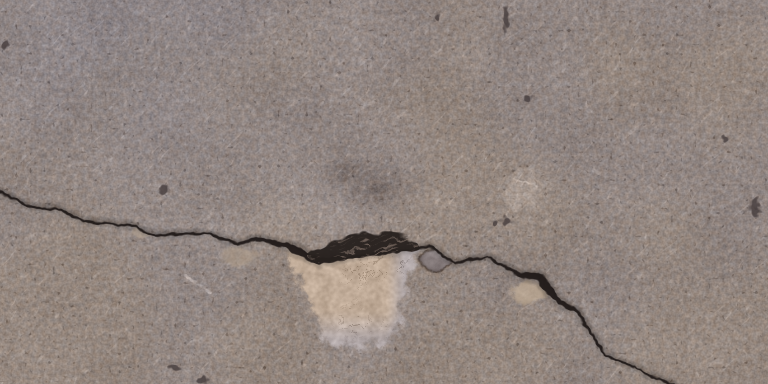
A Shadertoy shader for this texture:

```glsl
const vec2 crackPath[22] = vec2[](
    vec2(-.02, .51), vec2(.078, .461), vec2(.148, .456), vec2(.221, .424),
    vec2(.35, .411), vec2(.404, .387), vec2(.534, .394), vec2(.62, .364),
    vec2(.664, .378), vec2(.742, .362), vec2(.833, .318), vec2(.911, .331),
    vec2(1.068, .349), vec2(1.12, .359), vec2(1.185, .315), vec2(1.268, .331),
    vec2(1.341, .289), vec2(1.406, .276), vec2(1.458, .214), vec2(1.505, .188),
    vec2(1.575, .077), vec2(1.79, -.02));

// Centre and radii of each dark fleck
const vec4 flecks[11] = vec4[](
    vec4(1.318, .95, .009, .034), vec4(1.375, .745, .013, .012),
    vec4(1.14, .958, .007, .012), vec4(1.888, .64, .009, .009),
    vec4(1.966, .458, .015, .028), vec4(.427, .505, .014, .015),
    vec4(1.318, .426, .013, .012), vec4(1.29, .42, .007, .008),
    vec4(.456, .042, .018, .008), vec4(.529, .01, .016, .012),
    vec4(.013, .883, .012, .012));

vec2 hashGradient(vec2 cell) {
    vec3 h = fract(cell.xyx * vec3(.1031, .103, .0973));
    h += dot(h, h.yzx + 33.33);
    float angle = 6.2832 * fract((h.x + h.y) * h.z);
    return vec2(cos(angle), sin(angle));
}

float noise(vec2 p) {
    vec2 i = floor(p), f = fract(p);
    vec2 u = f * f * f * (f * (f * 6. - 15.) + 10.);
    vec2 e = vec2(0, 1);
    float low = mix(dot(hashGradient(i), f), dot(hashGradient(i + e.yx), f - e.yx), u.x);
    float high = mix(dot(hashGradient(i + e), f - e), dot(hashGradient(i + 1.), f - 1.), u.x);
    return mix(low, high, u.y);
}

float fbm(vec2 p) {
    float sum = 0., amp = 1.;
    for (int i = 0; i < 5; i++) {
        sum += amp * noise(p);
        p = mat2(1.6, 1.2, -1.2, 1.6) * p + 7.3;
        amp *= .55;
    }
    return sum;
}

float bump(float x, float centre, float width) {
    float d = (x - centre) / width;
    return exp(-d * d);
}

float blob(vec2 p, vec2 centre, vec2 radius) {
    return length((p - centre) / radius);
}

float segment(vec2 p, vec2 a, vec2 b) {
    vec2 d = b - a;
    return length(p - a - d * clamp(dot(p - a, d) / dot(d, d), 0., 1.));
}

// Distance to the crack and height of its line at this x
vec2 crack(vec2 p) {
    float dist = 9., height = -1.;
    for (int i = 0; i < 21; i++) {
        vec2 a = crackPath[i], b = crackPath[i + 1];
        dist = min(dist, segment(p, a, b));
        if (p.x >= a.x && p.x < b.x) height = mix(a.y, b.y, (p.x - a.x) / (b.x - a.x));
    }
    return vec2(dist, height);
}

vec3 concrete(vec2 p) {
    vec3 col = vec3(.565, .522, .508) + .035 * fbm(p * 5.);
    // Lilac upper left, warm lower right
    col += vec3(-.012, 0, .022) * smoothstep(.9, .1, blob(p, vec2(.35, .9), vec2(.7, .5)));
    col += vec3(.012, .002, -.018) * smoothstep(-.2, .4, noise(p * 3. + 4.) + .3 - .5 * p.y);
    col += .03 * bump(p.x, .75, .4) * bump(p.y, .43, .09);
    // Grain, short fibres and pits
    col += .055 * noise(p * 48.) + .075 * noise(p * 105.) + .06 * noise(p * 190.);
    col += vec3(.025, 0, -.025) * noise(p * 75. + 9.);
    float fibre = noise(mat2(.8, .6, -.6, .8) * p * vec2(90, 35) + 2. * noise(p * 12.));
    col += .06 * smoothstep(.25, .55, fibre);
    col -= .13 * smoothstep(.32, .6, noise(p * 82. + 31.));
    return col;
}

void mainImage(out vec4 fragColor, in vec2 fragCoord) {
    vec2 p = fragCoord / iResolution.y;
    p.x *= 2. * iResolution.y / iResolution.x;
    float px = 1. / iResolution.y;
    float rough = fbm(p * 22.);
    vec3 col = concrete(p);

    // Soft stains above the cavity
    float stain = bump(p.x, .97, .09) * bump(p.y, .51, .045) + .8 * bump(p.x, .89, .035) * bump(p.y, .55, .025);
    col -= .1 * stain * (.8 + rough);

    vec2 q = p + .006 * vec2(noise(p * 30.), noise(p * 34. + 5.)) + .003 * noise(p * 80.);
    vec2 line = crack(q);
    float below = smoothstep(.004, -.004, q.y - line.y);

    // Broken pale patch below the cavity
    float rise = clamp((p.y - .1) / .24, 0., 1.);
    float left = mix(.85, .74, rise), right = mix(1.03, 1.09, rise);
    float inside = min(min(p.x - left, right - p.x), p.y - .095) + .03 * rough;
    float patchMask = smoothstep(-.006, .018, inside) * below;
    vec3 pale = mix(vec3(.77, .685, .605), vec3(.7, .665, .67),
        clamp(smoothstep(.2, .1, p.y) + smoothstep(1., 1.06, p.x), 0., 1.));
    pale += .09 * rough + .07 * noise(p * 90.);
    pale -= .18 * smoothstep(.06, .0, abs(noise(p * vec2(14, 18) + rough))) * smoothstep(0., .4, noise(p * 8. + 2.));
    col = mix(col, pale, patchMask * .92);

    // Smaller chips along the lower lip
    float chips = smoothstep(1.15, .6, blob(p, vec2(.62, .33), vec2(.045, .03)) + .5 * rough) * .6;
    chips += smoothstep(1.15, .7, blob(p, vec2(1.375, .238), vec2(.05, .03)) + .5 * rough);
    chips += smoothstep(1.1, .7, blob(p, vec2(.37, .394), vec2(.03, .015)) + .4 * rough) * .6;
    col = mix(col, vec3(.72, .645, .565) + .1 * rough, clamp(chips, 0., 1.) * below * .85);
    float greyChip = blob(p, vec2(1.135, .325), vec2(.04, .03)) + .3 * rough;
    col = mix(col, vec3(.52, .48, .48) + .12 * rough, smoothstep(1.1, .8, greyChip) * below);
    col -= .2 * bump(greyChip, 1., .12) * below;

    // Pale scratches
    float scratch = smoothstep(.004 + px, .001, segment(q, vec2(.482, .281), vec2(.547, .24)));
    scratch += .6 * smoothstep(.003 + px, .0, segment(q, vec2(1.34, .532), vec2(1.4, .516)));
    col += .19 * scratch * (.8 + rough);
    col += .06 * smoothstep(1.3, .3, blob(p, vec2(1.37, .5), vec2(.07, .05)) + rough);

    // Dark flecks
    for (int i = 0; i < 11; i++) {
        float d = blob(p, flecks[i].xy, flecks[i].zw) + .9 * noise(p * 75. + float(i));
        col = mix(col, vec3(.27, .235, .235), .8 * smoothstep(1.15, .5, d));
    }

    // Crack with a lit lower lip
    float halfWidth = .0032 + .006 * bump(p.x, .8, .09) + .0065 * bump(p.x, 1.42, .075);
    halfWidth *= 1. + .7 * noise(p * 25. + 3.);
    col += .07 * below * smoothstep(.02, .004, line.x);
    col *= 1. - .2 * smoothstep(.015, .002, line.x - halfWidth);
    col = mix(col, vec3(.12, .095, .09), .94 * smoothstep(px, -px, line.x - halfWidth));

    // Fibrous cavity above the crack
    float across = (p.x - .945) / .145;
    float roof = .056 * sqrt(max(0., 1. - across * across)) + .012 * noise(p * vec2(28, 50));
    float above = q.y - line.y;
    float cavity = smoothstep(.004, -.004, above - roof) * smoothstep(-.006, 0., above) * step(abs(across), 1.);
    float strands = noise(vec2(p.x * 22. + p.y * 18., (p.y - .25 * p.x) * 120.) + rough);
    vec3 hollow = vec3(.15, .125, .115) + vec3(.26, .23, .21) * smoothstep(.05, .5, strands);
    col = mix(col, hollow, cavity * .95);

    fragColor = vec4(clamp(col, 0., 1.), 1);
}
```
